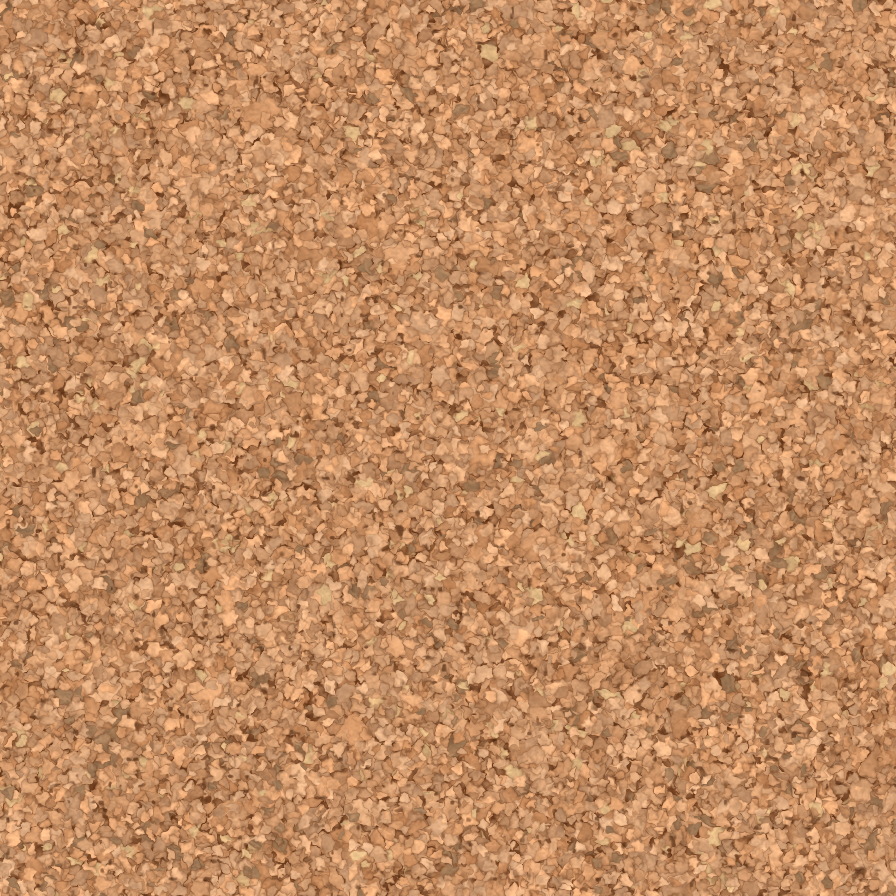
Give the GLSL for this texture, as a three.js fragment shader.

```glsl
varying vec2 vUv;

#define CREVICE vec3(0.34, 0.16, 0.05)
#define CORK vec3(0.95, 0.72, 0.53)
#define PALE vec3(0.97, 0.81, 0.58)
#define GREY_BARK vec3(0.58, 0.44, 0.31)
#define EDGE_BLUR 0.0010
#define SHADOW_WIDTH 0.0016
#define SHADOW_DEPTH 0.55
#define ROUGHNESS 0.0055
#define SIDES 5
#define TAU 6.28319

float hash(vec2 p) {
  return fract(sin(dot(p, vec2(127.1, 311.7))) * 43758.5453);
}

float noise(vec2 p) {
  vec2 i = floor(p);
  vec2 f = fract(p);
  f = f * f * (3.0 - 2.0 * f);
  return mix(mix(hash(i), hash(i + vec2(1.0, 0.0)), f.x),
             mix(hash(i + vec2(0.0, 1.0)), hash(i + vec2(1.0, 1.0)), f.x), f.y);
}

mat2 rotation(float angle) {
  float c = cos(angle);
  float s = sin(angle);
  return mat2(c, s, -s, c);
}

// Irregular convex polygon, in cell units
float chipDistance(vec2 q, vec2 id, float size) {
  float d = length(q) - 0.95;
  for (int k = 0; k < SIDES; k++) {
    float h = hash(id + float(k) * 3.7);
    float angle = TAU * (float(k) + 0.55 * h) / float(SIDES);
    float reach = size * mix(0.6, 1.0, fract(h * 37.0));
    d = max(d, dot(q, vec2(cos(angle), sin(angle))) - reach);
  }
  return d;
}

// Surface colour of one chip: base tone, tilt, fibres and rare odd pieces
vec3 chipColor(vec2 p, vec2 q, vec2 id, float scale) {
  float pick = hash(id + 21.3);
  float tone = mix(0.67, 1.05, hash(id + 31.9));
  float fibre = noise(q / scale * vec2(70.0, 380.0) + id * 7.3) - 0.5;
  float tilt = dot(p, rotation(TAU * pick) * vec2(0.13, 0.0));
  tone += tilt + fibre * 0.14 * hash(id + 41.7);
  vec3 color = mix(CREVICE, CORK, tone);
  color += (hash(id + 51.1) - 0.5) * vec3(0.02, -0.035, -0.07);
  color = mix(color, PALE * (0.93 + fibre * 0.1), 0.8 * step(0.965, pick));
  return mix(color, GREY_BARK * (1.0 + fibre * 0.3), 0.8 * step(pick, 0.03));
}

// Scatters one layer of chips, each shading what lies below it
vec3 paintChips(vec3 color, vec2 uv, float scale, float amount, float seed) {
  vec2 grid = rotation(seed) * uv * scale;
  vec2 home = floor(grid);
  for (int y = -1; y <= 1; y++) {
    for (int x = -1; x <= 1; x++) {
      vec2 cell = home + vec2(float(x), float(y));
      vec2 id = cell + seed * 13.7;
      vec2 jitter = vec2(hash(id + 1.3), hash(id + 2.9));
      vec2 p = grid - cell - mix(vec2(0.08), vec2(0.92), jitter);
      if (dot(p, p) > 0.95 || hash(id + 4.1) > amount) continue;

      vec2 q = rotation(TAU * hash(id + 6.7)) * p;
      float stretch = mix(1.0, 1.75, hash(id + 8.3));
      float size = mix(0.42, 0.70, hash(id + 9.7));
      float d = chipDistance(q * vec2(1.0, stretch), id, size) / scale;

      float shadow = exp(-max(d, 0.0) / SHADOW_WIDTH);
      color = mix(color, CREVICE, SHADOW_DEPTH * shadow * hash(id + 11.9));
      float cover = 1.0 - smoothstep(-EDGE_BLUR, EDGE_BLUR, d);
      if (cover > 0.0) {
        vec3 chip = chipColor(p, q, id, scale);
        float rim = smoothstep(-0.0028, 0.0, d);
        color = mix(color, mix(chip, CREVICE, 0.13 * rim), cover);
      }
    }
  }
  return color;
}

void main() {
  // Ragged chip outlines
  vec2 bend = vec2(noise(vUv * 150.0), noise(vUv * 150.0 + 57.0)) - 0.5;
  vec2 fray = vec2(noise(vUv * 330.0 + 19.0), noise(vUv * 330.0 + 83.0)) - 0.5;
  vec2 uv = vUv + ROUGHNESS * (bend + 0.5 * fray);

  // Crumbs in the gaps, then chips of mixed sizes
  vec3 color = mix(CREVICE, CORK, 0.1 + 0.6 * noise(vUv * 160.0 + 11.0));
  color = paintChips(color, uv, 78.0, 1.0, 0.4);
  color = paintChips(color, uv, 64.0, 1.0, 1.1);
  color = paintChips(color, uv, 47.0, 0.95, 2.3);
  color = paintChips(color, uv, 31.0, 0.28, 3.2);
  color = paintChips(color, uv, 58.0, 0.75, 4.5);
  color = paintChips(color, uv, 88.0, 0.45, 5.7);

  // Fine pores, soft mottling and scattered dark pits
  float grit = noise(vUv * 400.0 + 5.0) - 0.5;
  float mottle = noise(vUv * 170.0 + 33.0) - 0.5;
  color *= 1.0 + 0.10 * grit + 0.09 * mottle;
  float pit = smoothstep(0.80, 0.96, noise(vUv * 105.0 + 71.0));
  color = mix(color, CREVICE * 0.8, 0.6 * pit * smoothstep(0.4, 0.7, noise(vUv * 230.0)));

  gl_FragColor = vec4(clamp(color, 0.0, 1.0), 1.0);
}
```
